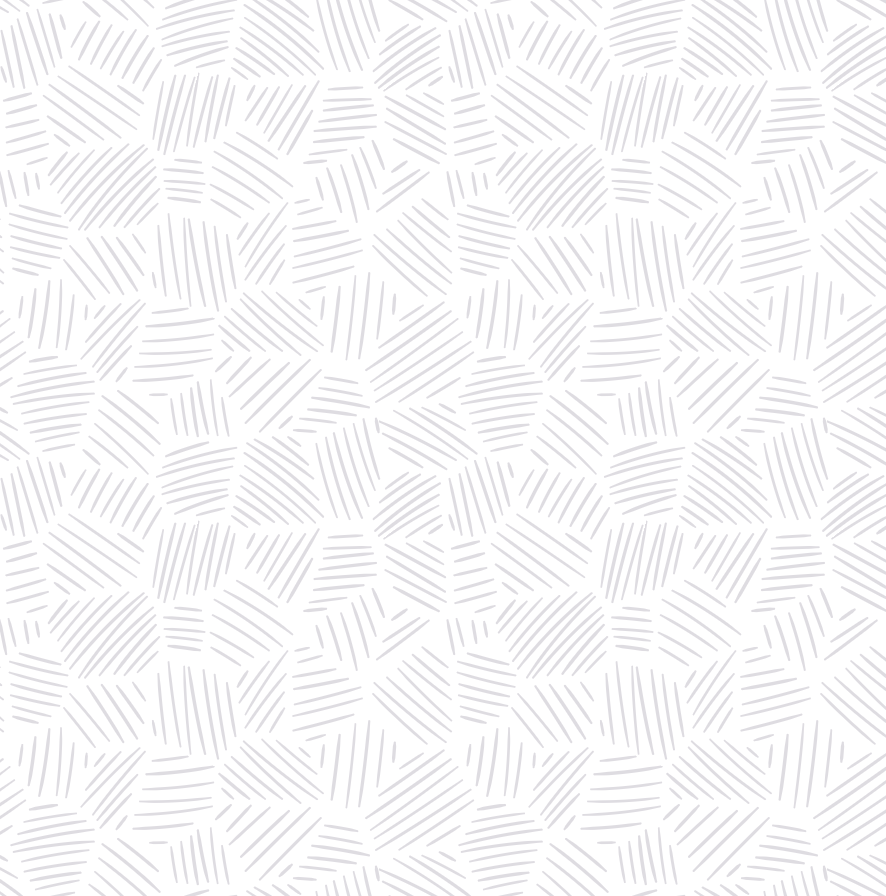
A Shadertoy shader for this pattern:

```glsl
#define TILES 2.0             // repeats over the canvas height
#define GRID vec2(6.0, 6.0)   // hatched patches per repeat
#define JITTER 0.78           // scatter of the patch centres
#define SIZE_RANGE 0.008      // difference between small and large patches
#define GAP 0.0066            // half the white gap between patches
#define SPACING 0.0248        // mean distance between strokes
#define STROKE 0.0068         // stroke width
#define RAGGED 0.011          // unevenness of the stroke ends
#define BEND 0.6              // largest stroke curvature
#define MIN_LENGTH 0.03       // shorter strokes are left out
#define PAPER vec3(1.0)
#define INK vec3(0.872, 0.862, 0.884)

const float PI = 3.14159265;

vec3 hash3(vec2 p) {
    vec3 q = fract(p.xyx * vec3(0.1031, 0.1030, 0.0973));
    q += dot(q, q.yxz + 33.33);
    return fract((q.xxy + q.yzz) * q.zyx);
}

// Centre and size weight of a patch; the hash wraps so that the tile repeats.
vec3 patchSite(vec2 cell) {
    vec3 h = hash3(mod(cell, GRID) + 7.0);
    return vec3((cell + 0.5 + JITTER * (h.xy - 0.5)) / GRID, SIZE_RANGE * h.z);
}

vec2 nearestCell(vec2 p) {
    vec2 base = floor(p * GRID), best = base;
    float bestDist = 1e5;
    for (int y = -2; y <= 2; y++)
    for (int x = -2; x <= 2; x++) {
        vec2 cell = base + vec2(x, y);
        vec3 site = patchSite(cell);
        vec2 r = p - site.xy;
        float dist = dot(r, r) - site.z;
        if (dist < bestDist) {
            bestDist = dist;
            best = cell;
        }
    }
    return best;
}

// Range along a line (start, dir) that lies inside the patch.
vec2 clipToPatch(vec2 cell, vec3 site, vec2 start, vec2 dir) {
    vec2 span = vec2(-1.0, 1.0);
    for (int y = -2; y <= 2; y++)
    for (int x = -2; x <= 2; x++) {
        if (x == 0 && y == 0) continue;
        vec3 other = patchSite(cell + vec2(x, y)) - site;
        float len = length(other.xy);
        vec2 toward = other.xy / len;
        float slope = dot(dir, toward);
        float border = 0.5 * (len - other.z / len);
        float room = border - GAP - dot(start, toward);
        if (slope > 0.0) span.y = min(span.y, room / max(slope, 1e-5));
        else span.x = max(span.x, room / min(slope, -1e-5));
    }
    return span;
}

// Ink coverage of the hatching at p, in tile units.
float hatch(vec2 p, float pixel) {
    vec2 cell = nearestCell(p);
    vec3 site = patchSite(cell);
    vec2 id = mod(cell, GRID);
    vec3 look = hash3(id + vec2(41.0, 83.0));
    vec3 style = hash3(id + vec2(127.0, 19.0));

    // Four main directions, arranged so that neighbours always cross
    float turn = mod(3.0 * id.x + 2.0 * id.y, 4.0);
    float angle = 0.25 * PI * turn + 0.6 * (look.x - 0.5);
    vec2 dir = vec2(cos(angle), sin(angle));
    vec2 side = vec2(-dir.y, dir.x);
    float spacing = SPACING * mix(0.78, 1.28, look.y);

    // Curved patch coordinates and the closest stroke
    vec2 r = p - site.xy;
    float u = dot(r, dir);
    float v = dot(r, side) + BEND * (style.x - 0.5) * 2.0 * (u * u - 0.003);
    float index = round(v / spacing - look.z);
    float row = (index + look.z) * spacing;
    vec3 hand = hash3(id + vec2(31.0 * index + 211.0, 57.0));

    // Uneven ends, then a slight tilt and shift of each stroke
    vec2 span = clipToPatch(cell, site, side * row, dir);
    span += RAGGED * vec2(hand.x, -hand.y);
    float len = span.y - span.x;
    if (len < MIN_LENGTH) return 0.0;
    row += 0.18 * spacing * (hand.z - 0.5) + 0.08 * (hand.x - hand.y) * u;

    // Pen stroke with slightly thinner ends
    float t = clamp((u - span.x) / len, 0.0, 1.0);
    float taper = mix(0.66, 1.0, smoothstep(0.0, 0.22, min(t, 1.0 - t)));
    float pressure = mix(0.85, 1.15, fract(hand.z * 7.0));
    float radius = 0.5 * STROKE * taper * pressure;
    float d = length(vec2(u - clamp(u, span.x, span.y), v - row)) - radius;
    return clamp(0.5 - d / pixel, 0.0, 1.0);
}

void mainImage(out vec4 fragColor, in vec2 fragCoord) {
    float pixel = TILES / iResolution.y;
    float ink = hatch(fragCoord * pixel, pixel);
    fragColor = vec4(mix(PAPER, INK, ink), 1.0);
}
```
